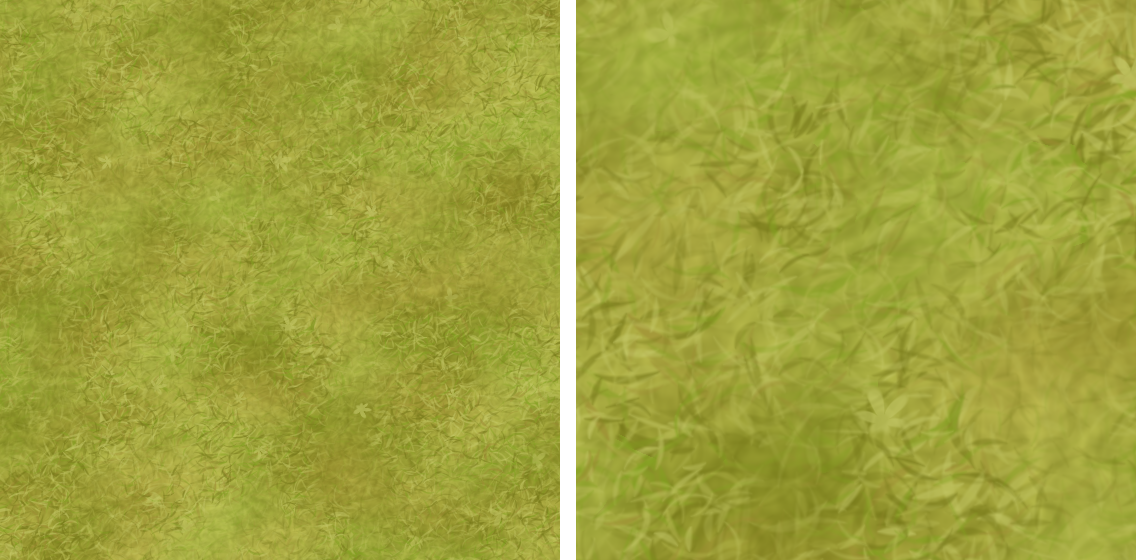
Left, the full canvas; right, a detail of the centre.
Write a three.js fragment shader that draws this texture.

```glsl
// Sunlit meadow turf: soft olive and straw patches from gradient noise,
// covered by layers of small curved blades scattered one per grid cell,
// with a few pale star-shaped leaf tufts on top.

varying vec2 vUv;

const vec3 OLIVE  = vec3(0.545, 0.550, 0.150);
const vec3 STRAW  = vec3(0.695, 0.705, 0.285);
const vec3 SHADE  = vec3(0.465, 0.475, 0.095);
const vec3 PALE   = vec3(0.765, 0.780, 0.400);
const vec3 GREEN  = vec3(0.510, 0.630, 0.120);
const vec3 EARTH  = vec3(0.620, 0.545, 0.200);
const vec3 BROWN_SHIFT = vec3(0.045, -0.025, 0.010);

const float PATCH_FREQ  = 5.0;    // soft colour patches across the canvas
const float GRAIN_FREQ  = 62.0;   // fine painted mottling
const float GRAIN_DEPTH = 0.085;
const float BLADE_FREQ  = 29.0;   // cells across in the coarsest blade layer
const float BLADE_STEP  = 2.7;    // extra cells across per layer
const int   BLADE_LAYERS = 10;
const float BLADE_ALPHA = 0.62;
const float TUFT_FREQ   = 8.0;
const float TUFT_SHARE  = 0.42;   // part of the cells holding a tuft
const float EDGE        = 0.0013; // edge softness in canvas units
const float TAU         = 6.28318;

vec3 hash3(vec2 p) {
  vec3 q = fract(p.xyx * vec3(0.1031, 0.1030, 0.0973));
  q += dot(q, q.yxz + 33.33);
  return fract((q.xxy + q.yzz) * q.zyx);
}

vec2 rotate(vec2 p, float angle) {
  float c = cos(angle), s = sin(angle);
  return vec2(c * p.x + s * p.y, c * p.y - s * p.x);
}

float cornerSlope(vec2 corner, vec2 offset) {
  float angle = TAU * hash3(corner).x;
  return dot(vec2(cos(angle), sin(angle)), offset);
}

float gradientNoise(vec2 p) {
  vec2 i = floor(p), f = fract(p);
  vec2 u = f * f * f * (f * (f * 6.0 - 15.0) + 10.0);
  vec2 e = vec2(1.0, 0.0);
  return mix(mix(cornerSlope(i, f), cornerSlope(i + e, f - e), u.x),
             mix(cornerSlope(i + e.yx, f - e.yx), cornerSlope(i + e.xx, f - e.xx), u.x), u.y);
}

float fbm(vec2 p) {
  float sum = 0.0, amp = 1.0;
  for (int i = 0; i < 4; i++) {
    sum += amp * gradientNoise(p);
    p = rotate(p, 0.6) * 2.03 + 17.3;
    amp *= 0.5;
  }
  return sum;
}

// Coverage of a tapered, bent blade centred at the origin, in cell units.
float bladeMask(vec2 p, float halfLength, float halfWidth, float bend, float edge) {
  float t = clamp(1.0 - p.x * p.x / (halfLength * halfLength), 0.0, 1.0);
  float d = abs(p.y - bend * p.x * p.x) / sqrt(1.0 + 4.0 * bend * bend * p.x * p.x);
  return (1.0 - smoothstep(-edge, edge, d - halfWidth * t)) * smoothstep(0.0, 0.25, t);
}

vec3 bladeColor(float pick, float greenness) {
  vec3 c = mix(PALE, STRAW, smoothstep(0.15, 0.42, pick));
  c = mix(c, SHADE, step(0.50, pick));
  c = mix(c, GREEN, step(0.80 - 0.22 * greenness, pick));
  return mix(c, EARTH, step(0.93, pick));
}

vec3 paintBlades(vec3 color, vec2 uv, float density, float greenness) {
  for (int layer = 0; layer < BLADE_LAYERS; layer++) {
    float k = float(layer);
    float freq = BLADE_FREQ + BLADE_STEP * k;
    vec2 p = rotate(uv, 0.7 * k) * freq + 40.0 + 9.7 * k;
    vec2 cell = floor(p);
    for (int j = -1; j <= 1; j++) for (int i = -1; i <= 1; i++) {
      vec2 id = cell + vec2(float(i), float(j));
      vec3 place = hash3(id + 131.0 * k);
      vec3 look = hash3(id + 131.0 * k + 57.5);
      // Headings lean towards a shallow upward diagonal.
      float spread = 2.0 * place.z - 1.0;
      float heading = 0.45 + 1.57 * spread * (0.55 + 0.45 * abs(spread)) - 0.7 * k;
      vec2 q = rotate(p - id - place.xy, heading);
      float mask = bladeMask(q, mix(0.35, 0.82, look.y), mix(0.045, 0.105, look.z),
                             1.3 * (fract(look.z * 7.3) - 0.5), EDGE * freq);
      float alpha = BLADE_ALPHA * density * mix(0.3, 1.0, fract(look.y * 5.7));
      color = mix(color, bladeColor(look.x, greenness), mask * alpha);
    }
  }
  return color;
}

vec3 paintTufts(vec3 color, vec2 uv, float wobble) {
  vec2 p = uv * TUFT_FREQ + 3.4;
  vec2 cell = floor(p);
  for (int j = -1; j <= 1; j++) for (int i = -1; i <= 1; i++) {
    vec2 id = cell + vec2(float(i), float(j));
    vec3 r = hash3(id + 311.0), s = hash3(id + 477.0);
    vec2 q = p - id - r.xy;
    float angle = atan(q.y, q.x) + TAU * s.y + 0.5 * wobble;
    float petals = pow(abs(cos(angle * (2.0 + floor(2.0 * s.z)))), 1.6);
    float lobe = 0.55 + 0.45 * sin(angle + 2.0);
    float radius = mix(0.10, 0.20, r.z) * (0.25 + 0.75 * petals * lobe + 0.25 * wobble);
    float mask = 1.0 - smoothstep(-2.0 * EDGE, 2.0 * EDGE, (length(q) - radius) / TUFT_FREQ);
    color = mix(color, PALE, mask * step(s.x, TUFT_SHARE) * mix(0.35, 0.65, s.z));
  }
  return color;
}

void main() {
  vec2 lean = rotate(vUv, 0.25) * vec2(0.8, 1.25);
  float patches = fbm(lean * PATCH_FREQ + 11.0);
  float hue = gradientNoise(lean * 7.0 + 53.0);
  float clumps = fbm(vUv * 7.0 + 81.0);
  float wobble = gradientNoise(vUv * 34.0 + 23.0);
  float grain = gradientNoise(vUv * GRAIN_FREQ + 1.5 * vec2(wobble, hue) + 7.0)
              + 0.5 * gradientNoise(vUv * GRAIN_FREQ * 2.3 + wobble);

  vec3 color = mix(OLIVE, STRAW, smoothstep(-0.75, 0.75, patches));
  color += BROWN_SHIFT * hue + GRAIN_DEPTH * grain * vec3(1.0, 1.0, 0.7);
  float density = mix(0.28, 1.0, smoothstep(-0.45, 0.35, clumps));
  color = paintBlades(color, vUv, density, smoothstep(0.0, 0.5, -hue));
  color = paintTufts(color, vUv, wobble);
  gl_FragColor = vec4(color, 1.0);
}
```
